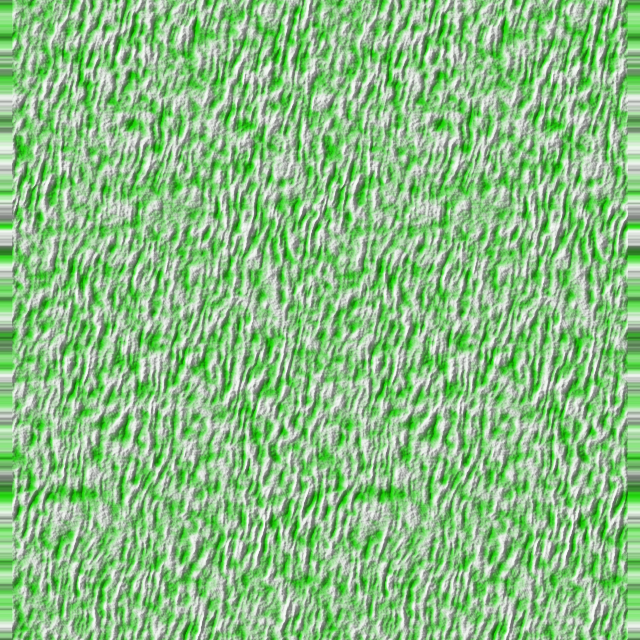
A Shadertoy shader for this texture:

```glsl
// Rough green and chalk-white plaster with steep, slightly leaning ridges.
// A tiling height field of stretched gradient noise is lit from the upper left;
// height and blotches tint it. The side margins smear the border pixels outward.

const float TILE_SIZE = 0.482;
const float SIDE_MARGIN = 0.018;
const float SLOPE_STEP = 0.0018;
const float SLOPE_SCALE = 43.0;
const vec2 LIGHT_AXIS = vec2(0.88, -0.47);
const vec3 GREEN = vec3(0.11, 0.80, 0.03);
const vec3 CHALK = vec3(0.88, 0.90, 0.88);

// Unit gradient of a lattice cell, repeating after period cells
vec2 cellGradient(vec2 cell, vec2 period, float seed) {
    vec3 h = fract(vec3(mod(cell, period), seed).xyx * vec3(0.1031, 0.1030, 0.0973) + seed * 0.137);
    h += dot(h, h.yzx + 33.33);
    float angle = 6.28318 * fract((h.x + h.y) * h.z);
    return vec2(cos(angle), sin(angle));
}

// Periodic gradient noise, roughly -0.7 to 0.7
float gradientNoise(vec2 p, vec2 period, float seed) {
    vec2 cell = floor(p);
    vec2 f = p - cell;
    vec2 blend = f * f * f * (f * (f * 6.0 - 15.0) + 10.0);
    vec2 e = vec2(1.0, 0.0);
    float a = dot(cellGradient(cell, period, seed), f);
    float b = dot(cellGradient(cell + e.xy, period, seed), f - e.xy);
    float c = dot(cellGradient(cell + e.yx, period, seed), f - e.yx);
    float d = dot(cellGradient(cell + e.xx, period, seed), f - e.xx);
    return mix(mix(a, b, blend.x), mix(c, d, blend.x), blend.y);
}

// Noise with cells per tile; a whole-number lean keeps the tile seamless
float tileNoise(vec2 p, vec2 cells, float lean, float seed) {
    return gradientNoise(p * cells - vec2(lean * p.y, 0.0), cells, seed);
}

// Fine crumbly grain; alternating leans hide the lattice
float grain(vec2 p, float seed) {
    float sum = 0.0;
    float amplitude = 0.56;
    float cells = 22.0;
    float side = 1.0;
    for (int i = 0; i < 4; i++) {
        float lean = side * floor(0.45 * cells);
        sum += amplitude * tileNoise(p, vec2(cells), lean, seed + float(i));
        amplitude *= 0.58;
        cells = floor(cells * 1.87);
        side = -side;
    }
    return sum;
}

// Leaning ridges that bend, crinkle and fade across the tile
float ridges(vec2 p) {
    float bend = 0.03 * tileNoise(p, vec2(5.0), 0.0, 1.0);
    float crinkle = 0.007 * tileNoise(p, vec2(23.0), 6.0, 9.0);
    float strength = 1.0 + 0.6 * tileNoise(p, vec2(4.0), 0.0, 2.0);
    p.x += bend + crinkle;
    float broad = tileNoise(p, vec2(46.0, 14.0), 8.0, 3.0);
    float narrow = tileNoise(p, vec2(74.0, 23.0), 13.0, 4.0);
    return strength * (broad + 0.4 * narrow);
}

float surfaceHeight(vec2 p) {
    return ridges(p) + grain(p, 5.0);
}

// Brightness from the slope along the light: wide lit faces, narrow shadows
float relief(vec2 p) {
    vec2 offset = LIGHT_AXIS * SLOPE_STEP;
    float rise = surfaceHeight(p + offset) - surfaceHeight(p - offset);
    float slope = rise / (2.0 * SLOPE_STEP * SLOPE_SCALE) + 0.38;
    return 0.79 + 0.31 * slope / sqrt(1.0 + 0.9 * slope * slope);
}

// Green hollows and faint blotches against chalky crests
vec3 pigment(vec2 p) {
    float blotches = 0.35 * tileNoise(p, vec2(32.0, 38.0), -6.0, 11.0);
    float patches = 0.14 * tileNoise(p, vec2(7.0), 0.0, 12.0);
    float tone = 0.65 * surfaceHeight(p) + blotches + patches;
    return mix(GREEN, CHALK, smoothstep(-0.62, 0.36, tone));
}

void mainImage(out vec4 fragColor, in vec2 fragCoord) {
    vec2 uv = fragCoord / iResolution.xy;
    uv.x = clamp(uv.x, SIDE_MARGIN, 1.0 - SIDE_MARGIN);
    vec2 p = uv / TILE_SIZE;
    vec3 color = pigment(p) * relief(p);
    fragColor = vec4(clamp(color, 0.0, 1.0), 1.0);
}
```
